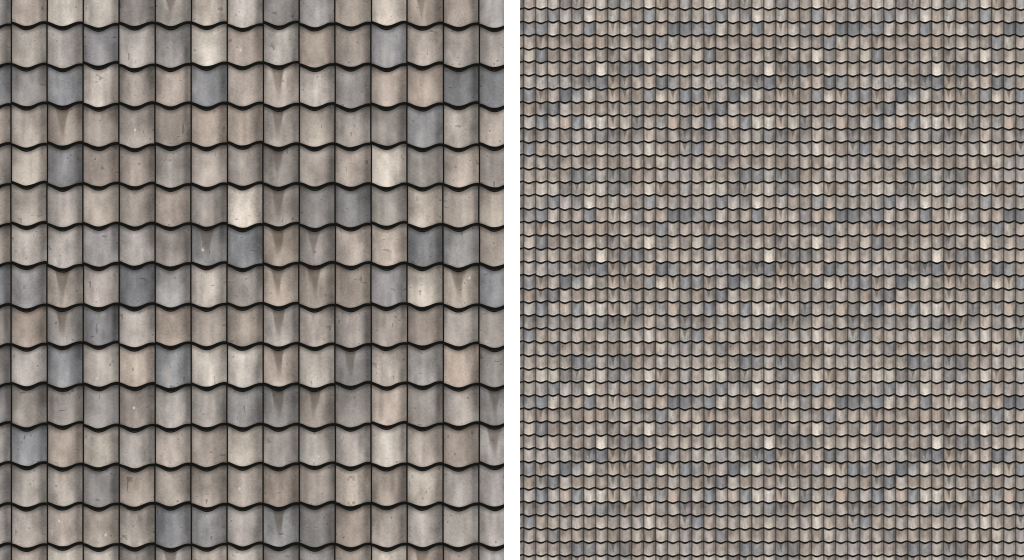
Left, the tile; right, the same tile 3 across and 3 down.
A Shadertoy shader for this texture:

```glsl
const vec2 TILES = vec2(14.0, 14.0);     // repeats across and down
const vec2 PHASE = vec2(0.31, 0.36);     // position of the first joint and course
const float WAVE_HEIGHT = 0.068;
const float TROUGH_X = 0.43;             // lowest point of the tile's lower edge
const float COURSE_JITTER = 0.075;
const float JOINT_JITTER = 0.022;
const float JOINT_HALF_WIDTH = 0.017;
const float EDGE_HALF_WIDTH = 0.034;
const float EDGE_TROUGH_EXTRA = 0.020;
const float STAIN_COLUMN = 7.0;
const vec3 WARM_CLAY = vec3(0.645, 0.590, 0.545);
const vec3 GREY_CLAY = vec3(0.600, 0.575, 0.555);
const vec3 PALE_CLAY = vec3(0.740, 0.705, 0.660);
const vec3 SLATE_CLAY = vec3(0.470, 0.475, 0.490);
const vec3 STAIN = vec3(0.300, 0.265, 0.225);
const vec3 GAP = vec3(0.085, 0.085, 0.080);
const vec3 RIM = vec3(0.240, 0.215, 0.195);
const vec3 LICHEN = vec3(0.830, 0.810, 0.770);
const float TAU = 6.2831853;

float hash(vec2 p) {
    vec3 q = fract(p.xyx * vec3(0.1031, 0.1030, 0.0973));
    q += dot(q, q.yzx + 33.33);
    return fract((q.x + q.y) * q.z);
}

// Hash of a tile that wraps at the canvas edges
float tileHash(vec2 id, float seed) {
    return hash(mod(id, TILES) + seed * 19.0);
}

// Value noise that wraps after a whole number of cells
float noise(vec2 uv, vec2 period) {
    vec2 p = uv * period, cell = floor(p), f = fract(p);
    f = f * f * (3.0 - 2.0 * f);
    vec2 a = mod(cell, period), b = mod(cell + 1.0, period);
    return mix(mix(hash(a), hash(vec2(b.x, a.y)), f.x),
               mix(hash(vec2(a.x, b.y)), hash(b), f.x), f.y);
}

float below(float edge, float soft, float x) {
    return 1.0 - smoothstep(edge - soft, edge + soft, x);
}

vec3 clayColour(vec2 id) {
    vec3 c = mix(GREY_CLAY, WARM_CLAY, tileHash(id, 1.0));
    c = mix(c, PALE_CLAY, 0.75 * smoothstep(0.60, 1.0, tileHash(id, 2.0)));
    c = mix(c, SLATE_CLAY, 0.85 * smoothstep(0.72, 1.0, tileHash(id, 3.0)));
    return c * mix(0.90, 1.10, tileHash(id, 4.0));
}

void mainImage(out vec4 fragColor, in vec2 fragCoord) {
    vec2 uv = fragCoord / iResolution.xy;
    vec2 pixel = TILES / iResolution.xy;

    // Tile grid with wavy, slightly uneven courses
    vec2 g = uv * TILES - PHASE;
    float column = floor(g.x), x = fract(g.x);
    float trough = 0.5 + 0.5 * cos(TAU * (x - TROUGH_X));
    g.y += WAVE_HEIGHT * (2.0 * trough - 1.0);
    float course = floor(g.y);
    float lift = mix(tileHash(vec2(column, course), 5.0),
                     tileHash(vec2(column, course + 1.0), 5.0), fract(g.y));
    g.y += COURSE_JITTER * (lift - 0.5);
    vec2 id = vec2(column, floor(g.y));
    float y = fract(g.y);

    // Wear noise, shifted so that each tile has its own
    vec2 wearUv = uv + vec2(tileHash(id, 6.0), tileHash(id, 7.0));
    float blotch = noise(wearUv, vec2(34.0, 26.0));
    float mottle = noise(wearUv, vec2(85.0, 64.0));
    float streak = noise(wearUv, vec2(130.0, 22.0));
    float grain = noise(uv, vec2(310.0, 340.0));

    // Clay lit across its curve
    vec3 colour = clayColour(id);
    float light = 1.02 + 0.11 * cos(TAU * (x - 0.46));
    light -= 0.15 * exp(-pow((x - 0.88) / 0.11, 2.0));
    light += 0.10 * (0.45 - y);
    light += 0.22 * (blotch - 0.5) + 0.12 * (mottle - 0.5);
    light += 0.13 * (streak - 0.5) + 0.09 * (grain - 0.5);
    colour *= light;
    colour = mix(colour, PALE_CLAY, 0.35 * smoothstep(0.65, 1.0, blotch) * below(0.5, 0.4, y));

    // Tapering run-off stains, concentrated in one column
    float inColumn = 1.0 - step(0.5, abs(mod(column, TILES.x) - STAIN_COLUMN));
    float stained = step(mix(0.93, 0.30, inColumn), tileHash(id, 8.0));
    float stainWidth = 0.03 + 0.17 * y * y;
    float stainX = abs(x - 0.42 + 0.08 * (streak - 0.5));
    float stain = below(stainWidth, 0.05, stainX) * smoothstep(0.05, 0.75, y);
    colour = mix(colour, STAIN, 0.60 * stained * stain * (0.6 + 0.4 * mottle));

    // Dark pits and occasional lichen specks
    float pits = smoothstep(0.82, 0.95, noise(wearUv, vec2(150.0, 170.0)));
    colour *= 1.0 - 0.20 * pits * smoothstep(0.5, 0.8, mottle);
    vec2 speck = vec2(tileHash(id, 9.0), tileHash(id, 10.0)) * 0.6 + 0.2;
    float speckMask = below(0.035, 0.02, length(vec2(x, y) - speck));
    colour = mix(colour, LICHEN, 0.8 * speckMask * step(0.94, tileHash(id, 11.0)));

    // Contact shadow, overlap gap and its faint rim
    float edge = y > 0.5 ? y - 1.0 : y;
    float shadow = smoothstep(0.80, 0.98, y);
    colour *= 1.0 - 0.42 * shadow - 0.18 * below(0.05, 0.05, y);
    float thickness = EDGE_HALF_WIDTH + EDGE_TROUGH_EXTRA * trough + 0.014 * (mottle - 0.5);
    float gap = below(thickness, max(0.018, 0.7 * pixel.y), abs(edge + 0.018));
    float rim = below(0.008, 0.012, abs(edge + 0.045)) * trough;
    colour = mix(colour, mix(GAP, RIM, 0.6 * rim), gap);

    // Side joints with a soft shaded flank
    float jointId = column + step(0.5, x);
    float joint = x > 0.5 ? x - 1.0 : x;
    joint -= JOINT_JITTER * (tileHash(vec2(jointId, id.y), 12.0) - 0.5);
    colour *= 1.0 - 0.28 * exp(-abs(joint) / 0.045);
    float jointMask = below(JOINT_HALF_WIDTH, max(0.012, 0.6 * pixel.x), abs(joint));
    colour = mix(colour, GAP, 0.92 * jointMask);

    fragColor = vec4(clamp(colour, 0.0, 1.0), 1.0);
}
```
